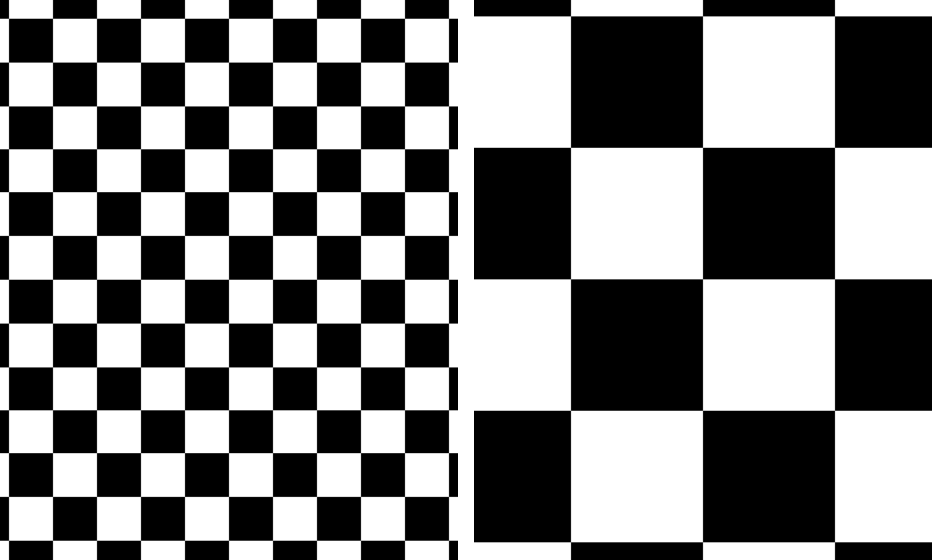
Left, the full canvas; right, a detail of the centre.
Write a WebGL 2 fragment shader that draws this pattern.

```glsl
#version 300 es
precision highp float;
// Black and white checkerboard, a little over ten squares across and
// almost thirteen down, centred on a corner where four squares meet.
// Each axis is a signed triangle wave; their product picks the colour.

uniform vec2 u_resolution;
out vec4 fragColor;

const float PI = 3.14159;

// Signed distance to the nearest grid line, in cells; the sign alternates.
float signedEdge(float cell) {
    return asin(clamp(sin(PI * cell), -1.0, 1.0)) / PI;
}

void main() {
    // Position from the centre, in canvas heights.
    vec2 pos = (gl_FragCoord.xy - 0.5 * u_resolution) / u_resolution.y;
    pos.y -= 0.0004;

    // Two bands of rows, above and below the centre, are slightly shallower.
    float rise = abs(pos.y);
    pos.y += sign(pos.y) * 0.0035 * smoothstep(0.157, 0.31, rise);

    vec2 cellSize = vec2(0.07857, 0.07826);
    vec2 cell = pos / cellSize;
    vec2 edge = vec2(signedEdge(cell.x), signedEdge(cell.y)) * cellSize;

    // Soften each edge over about one pixel.
    float softness = 0.6 / u_resolution.y;
    vec2 side = clamp(edge / softness, -1.0, 1.0);

    vec3 black = vec3(0.0);
    vec3 white = vec3(1.0);
    fragColor = vec4(mix(white, black, 0.5 + 0.5 * side.x * side.y), 1.0);
}
```
